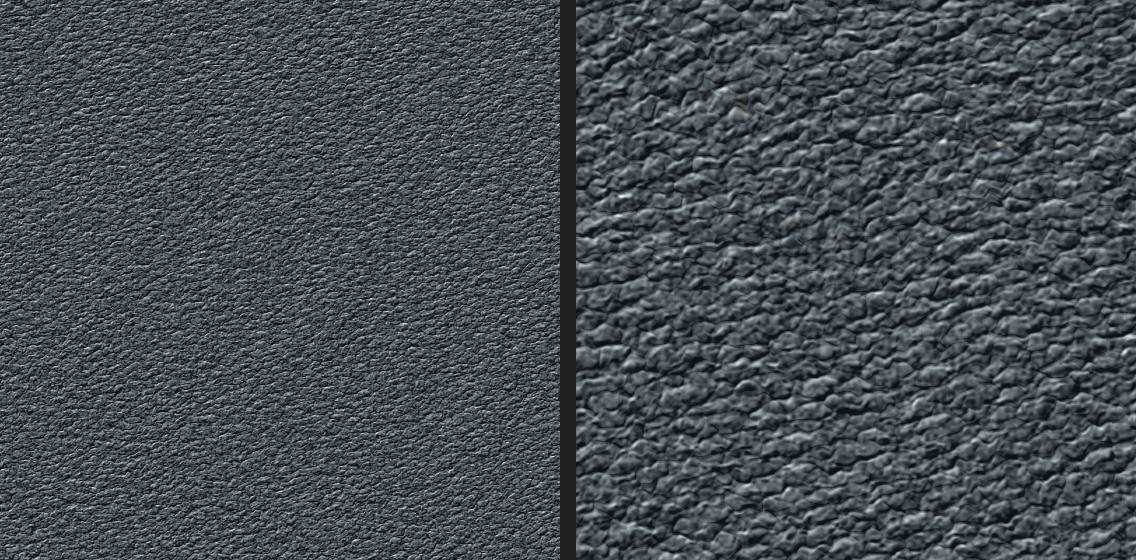
Left: the whole. Right: its middle third, enlarged.
Write a Shadertoy shader that draws this texture.

```glsl
// Dark slate-blue rough stone: small tilted flakes that overlap like scales.
// Stretched domes and grit form a height field, which is lit from the upper
// left by a height difference, cut by thin creases and tinted blue-grey.

float hash(vec2 p) {
    return fract(sin(dot(p, vec2(127.1, 311.7))) * 43758.5453);
}

float noise(vec2 p) {
    vec2 i = floor(p), f = fract(p);
    f = f * f * (3.0 - 2.0 * f);
    return mix(mix(hash(i), hash(i + vec2(1, 0)), f.x),
               mix(hash(i + vec2(0, 1)), hash(i + vec2(1, 1)), f.x), f.y);
}

// Highest of the jittered domes around p (x) and its lead over the next (y)
vec2 flakes(vec2 p) {
    vec2 cell = floor(p);
    float top = -2.0, next = -2.0;
    for (int y = -1; y <= 1; y++)
    for (int x = -1; x <= 1; x++) {
        vec2 id = cell + vec2(x, y);
        vec2 centre = id + vec2(hash(id), hash(id + 41.3));
        vec2 d = p - centre;
        float dome = 0.8 * hash(id + 87.9) - dot(d, d);
        next = max(next, min(top, dome));
        top = max(top, dome);
    }
    return vec2(top, top - next);
}

// Surface height (x) and crease strength (y)
vec2 surface(vec2 p) {
    // Wandering direction and ragged outlines
    p += 0.008 * (vec2(noise(p * 12.0), noise(p * 12.0 + 31.0)) - 0.5);
    p += 0.004 * (vec2(noise(p * 170.0), noise(p * 170.0 + 57.0)) - 0.5);

    // Grain axis rises to the right
    vec2 axis = vec2(cos(0.27), sin(0.27));
    vec2 q = vec2(dot(p, axis), dot(p, vec2(-axis.y, axis.x)));
    vec2 coarse = flakes(q * vec2(68.0, 142.0));
    vec2 fine = flakes(q * vec2(175.0, 280.0) + 19.0);
    float grit = noise(q * vec2(290.0, 390.0) + 7.0);
    float crease = 1.0 - smoothstep(0.0, 0.22, coarse.y);
    return vec2(0.75 * coarse.x + 0.34 * fine.x + 0.26 * grit, crease);
}

float litTone(vec2 p) {
    vec2 towardLight = 0.0019 * normalize(vec2(-0.4, 0.9));
    vec2 here = surface(p);
    float slope = here.x - surface(p + towardLight).x;

    // Rims that face the light glint, creases that face away sink into shade
    float glint = max(slope - 0.05, 0.0);
    float shade = here.y * smoothstep(0.08, -0.12, slope);
    float speckle = noise(p * 400.0) - 0.5;
    return 0.308 + 0.54 * slope + 0.32 * glint - 0.10 * shade
         + 0.08 * (here.x - 0.5) + 0.28 * speckle;
}

void mainImage(out vec4 fragColor, in vec2 fragCoord) {
    // Four close samples per pixel smooth the edges but keep them crisp
    float tone = 0.0;
    for (int i = 0; i < 4; i++) {
        vec2 offset = vec2(i % 2, i / 2) * 0.3 - 0.15;
        tone += 0.25 * litTone((fragCoord + offset) / iResolution.y);
    }

    // Soft floor in the crevices
    tone = 0.5 * (tone + 0.06 + sqrt((tone - 0.06) * (tone - 0.06) + 0.002));

    // Cool tint with a few warmer grains
    vec2 p = fragCoord / iResolution.y;
    vec3 color = tone * vec3(0.95, 1.0, 0.98) + vec3(-0.012, 0.0, 0.038);
    float warm = smoothstep(0.88, 0.97, noise(p * vec2(95.0, 150.0)));
    color += warm * vec3(0.03, 0.015, -0.015);
    fragColor = vec4(clamp(color, 0.0, 1.0), 1.0);
}
```
